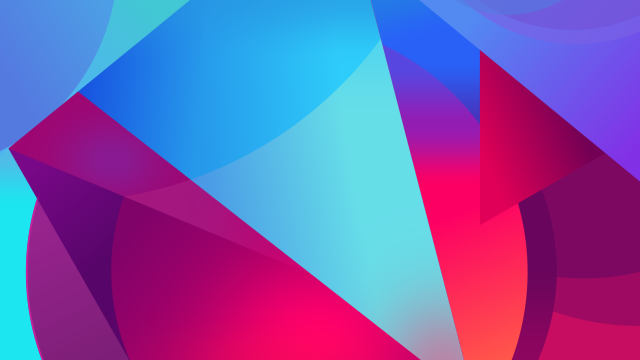
Give the GLSL for this background, as a Shadertoy shader.

```glsl
// Soft mask of the area to the left of the line a -> b
float side(vec2 p, vec2 a, vec2 b, float blur) {
    vec2 d = normalize(b - a);
    return smoothstep(-blur, blur, d.x * (p.y - a.y) - d.y * (p.x - a.x));
}

float disc(vec2 p, vec2 centre, float radius, float blur) {
    return smoothstep(blur, -blur, length(p - centre) - radius);
}

// Position along a -> b, from 0 to 1
float ramp(vec2 p, vec2 a, vec2 b) {
    vec2 d = b - a;
    return clamp(dot(p - a, d) / dot(d, d), 0.0, 1.0);
}

float glow(vec2 p, vec2 centre, vec2 size) {
    vec2 q = (p - centre) / size;
    return exp(-dot(q, q));
}

// Folded magenta planes on the left
vec3 leftFolds(vec2 p, vec2 tip, float wheel, float inner, float bowl, float blur) {
    vec3 cyan = mix(vec3(0.11, 0.90, 0.94), vec3(0.32, 0.73, 0.91), smoothstep(3.8, 5.2, p.y));
    vec3 plum = mix(vec3(0.49, 0.12, 0.47), vec3(0.60, 0.14, 0.56), ramp(p, vec2(2.5, 0.0), vec2(0.8, 3.5)));
    vec3 outside = mix(cyan, plum, wheel);

    vec3 shade = mix(vec3(0.34, 0.02, 0.41), vec3(0.47, 0.03, 0.53), ramp(p, vec2(2.7, 2.5), vec2(0.8, 4.8)));
    vec3 core = mix(vec3(0.50, 0.01, 0.41), vec3(0.68, 0.0, 0.41), ramp(p, vec2(3.0, 3.0), vec2(6.0, 0.5)));
    vec3 lower = mix(shade, core, inner);

    vec3 upper = mix(vec3(0.64, 0.09, 0.50), vec3(0.62, 0.02, 0.44), bowl);
    upper = mix(upper, vec3(0.52, 0.12, 0.60), 0.85 * bowl * glow(p, vec2(2.8, 5.0), vec2(1.3, 1.0)));
    upper = mix(upper, vec3(0.70, 0.02, 0.45), smoothstep(4.5, 7.5, p.x));

    vec3 col = mix(lower, upper, side(p, tip, vec2(7.81, 2.13), blur));
    col = mix(col, vec3(1.0, 0.0, 0.42), glow(p, vec2(8.0, 0.7), vec2(2.4, 1.7)));
    col = mix(col, vec3(1.0, 0.05, 0.33), 0.5 * glow(p, vec2(7.2, 0.0), vec2(2.5, 0.8)));
    return mix(outside, col, side(p, tip, vec2(3.23, 0.0), blur));
}

// Blue strip, red wheel and dark crimson planes on the right
vec3 rightFolds(vec2 p, float wheel, float inner, float blur) {
    vec3 col = mix(vec3(0.78, 0.05, 0.38), vec3(0.62, 0.04, 0.38),
                   disc(p, vec2(16.0, 7.5), 6.65, blur));
    col = mix(col, vec3(0.49, 0.03, 0.38), disc(p, vec2(14.6, 8.04), 6.0, blur));
    vec3 ring = mix(vec3(0.55, 0.02, 0.37), vec3(0.41, 0.02, 0.36), smoothstep(0.0, 2.5, p.y));
    col = mix(col, ring, inner);

    vec3 blue = mix(vec3(0.28, 0.20, 0.74), vec3(0.16, 0.38, 0.97), smoothstep(5.8, 7.6, p.y));
    blue = mix(blue, vec3(0.14, 0.48, 0.90), smoothstep(7.8, 9.3, p.y - 0.3 * (p.x - 10.0)));
    float strip = smoothstep(blur, -blur, p.x - 12.0);
    col = mix(col, blue, strip);

    vec3 red = mix(vec3(0.99, 0.0, 0.39), vec3(1.0, 0.34, 0.29), ramp(p, vec2(11.2, 3.6), vec2(12.6, 0.0)));
    red = mix(red, vec3(0.58, 0.11, 0.70), smoothstep(4.3, 5.9, p.y));
    red = mix(red, vec3(0.34, 0.28, 0.88), smoothstep(5.8, 7.4, p.y));
    col = mix(col, red, wheel);

    vec3 crimson = mix(vec3(0.88, 0.0, 0.34), vec3(0.45, 0.0, 0.33), ramp(p, vec2(12.2, 4.8), vec2(14.5, 5.8)));
    float wedge = side(p, vec2(11.35, 3.0), vec2(15.1, 5.15), blur);
    return mix(col, crimson, wedge * (1.0 - strip));
}

// Bright central sail
vec3 sailColour(vec2 p, float bowl) {
    vec3 pale = mix(vec3(0.28, 0.58, 0.90), vec3(0.40, 0.87, 0.91), ramp(p, vec2(4.8, 4.2), vec2(8.8, 4.9)));
    pale = mix(pale, vec3(0.25, 0.80, 0.96), 0.6 * smoothstep(6.0, 8.5, p.y));
    pale = mix(pale, vec3(0.76, 0.48, 0.62), 0.9 * glow(p, vec2(11.1, -0.3), vec2(1.6, 1.8)));
    vec3 deep = mix(vec3(0.09, 0.32, 0.88), vec3(0.15, 0.60, 0.92), ramp(p, vec2(2.0, 6.7), vec2(5.0, 6.5)));
    deep = mix(deep, vec3(0.18, 0.80, 0.98), ramp(p, vec2(5.0, 6.8), vec2(8.5, 7.0)));
    deep = mix(deep, vec3(0.15, 0.58, 0.88), 0.7 * smoothstep(7.4, 9.2, p.y));
    return mix(pale, deep, bowl);
}

vec3 topLeftColour(vec2 p, float blur) {
    vec3 teal = mix(vec3(0.32, 0.70, 0.95), vec3(0.26, 0.78, 0.83), ramp(p, vec2(1.4, 6.5), vec2(3.8, 8.8)));
    vec3 haze = mix(vec3(0.33, 0.48, 0.88), vec3(0.30, 0.62, 0.90), ramp(p, vec2(0.3, 7.0), vec2(2.8, 8.5)));
    return mix(teal, haze, disc(p, vec2(-2.4, 10.0), 5.35, blur));
}

vec3 topRightColour(vec2 p, float blur) {
    vec3 col = mix(vec3(0.32, 0.54, 0.95), vec3(0.51, 0.19, 0.90), ramp(p, vec2(12.0, 8.8), vec2(15.8, 5.2)));
    float veil = disc(p, vec2(14.4, 12.1), 4.2, blur);
    col = mix(col, vec3(0.48, 0.38, 0.90), 0.65 * veil);
    col = mix(col, vec3(0.44, 0.30, 0.82), 0.5 * disc(p, vec2(14.3, 12.3), 4.05, blur));
    return mix(col, vec3(0.33, 0.48, 0.87), 0.6 * disc(p, vec2(12.7, 11.3), 2.67, blur));
}

void mainImage(out vec4 fragColor, in vec2 fragCoord) {
    // Canvas is 16 by 9 units
    vec2 p = fragCoord / iResolution.xy * vec2(16.0, 9.0);
    float blur = 6.5 / iResolution.y;
    vec2 tip = vec2(0.21, 5.29);
    vec2 sailTop = vec2(9.27, 9.0);
    vec2 sailFoot = vec2(11.6, 0.0);

    // Shared circles
    vec2 wheelCentre = vec2(6.92, 2.2);
    float wheel = disc(p, wheelCentre, 6.27, blur);
    float inner = disc(p, vec2(8.35, 2.23), 5.57, blur);
    float bowl = disc(p, vec2(1.5, 13.9), 9.94, blur);

    // Lower planes and the thin rim of the wheel
    vec3 col = leftFolds(p, tip, wheel, inner, bowl, blur);
    float rim = wheel - disc(p, wheelCentre, 6.23, blur);
    col = mix(col, vec3(0.80, 0.12, 0.62), rim * smoothstep(4.2, 3.8, p.y));
    float west = side(p, sailFoot, sailTop, blur);
    col = mix(rightFolds(p, wheel, inner, blur), col, west);

    // Sail and top corners
    float sail = west * side(p, vec2(1.98, 6.69), vec2(10.52, 0.0), blur);
    col = mix(col, sailColour(p, bowl), sail);
    col = mix(col, topLeftColour(p, blur), side(p, tip, vec2(4.75, 9.0), blur));
    col = mix(col, topRightColour(p, blur), side(p, vec2(10.48, 9.0), vec2(16.0, 4.46), blur));
    fragColor = vec4(col, 1.0);
}
```
